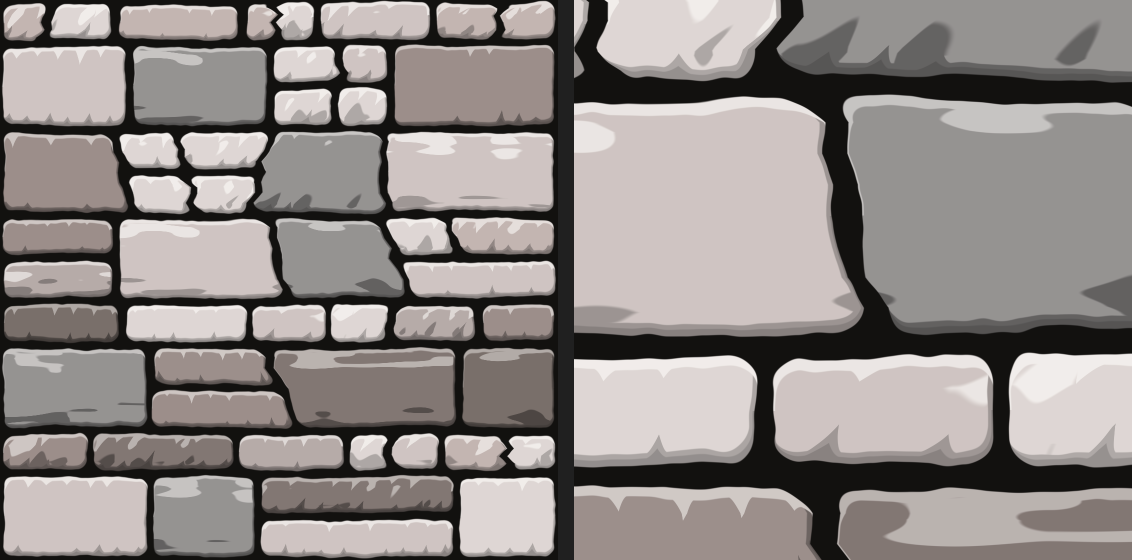
Left, the full canvas; right, a detail of the centre.
Write a Shadertoy shader that draws this texture.

```glsl
// Cartoon dry-stone wall: courses of one or two units are cut into columns,
// some columns are halved, and half stones are often broken by a jagged crack.
// Each stone is a wobbly rounded box with flat tone, lit top and shaded foot.
#define UNITS 13.0
#define HALF_GAP 0.0056
#define GAP_SPREAD 0.0026
#define CORNER 0.016
#define WOBBLE 0.0065
#define JAG 0.020
#define SPIKE_CELL 0.036
#define LIGHT_RIM 0.0062
#define SHADE_RIM 0.0070
#define SEED 3.0

const vec3 MORTAR = vec3(0.070, 0.065, 0.058);
const vec3 CHALK = vec3(0.98, 0.97, 0.96);

float hash(vec2 p) {
    return fract(sin(dot(p, vec2(12.9898, 78.233))) * 43758.5453);
}

float noise(vec2 p) {
    vec2 i = floor(p), f = fract(p);
    f = f * f * (3.0 - 2.0 * f);
    return mix(mix(hash(i), hash(i + vec2(1, 0)), f.x),
               mix(hash(i + vec2(0, 1)), hash(i + vec2(1, 1)), f.x), f.y);
}

// Straight-segment noise for broken edges
float jagged(float y, float seed) {
    float i = floor(y);
    return mix(hash(vec2(i, seed)), hash(vec2(i + 1.0, seed)), fract(y)) - 0.5;
}

// Column boundary; some boundaries of tall courses lean and are chipped
float columnEdge(float i, float n, float row, float y) {
    if (i < 0.5) return 0.0;
    if (i > n - 0.5) return 1.0;
    vec2 key = vec2(i + SEED, row * 3.7);
    float x = (i + 0.6 * (hash(key) - 0.5)) / n;
    if (n < 4.5 && hash(key + 5.3) > 0.6)
        x += (hash(key + 9.1) - 0.5) * 0.9 * y + JAG * 0.8 * jagged(y * 55.0, i + row);
    return x;
}

float stoneDistance(vec2 p, vec2 halfSize) {
    vec2 q = abs(p) - halfSize + CORNER;
    return length(max(q, 0.0)) + min(max(q.x, q.y), 0.0) - CORNER;
}

// Sparse concave drips of random place, width and length
float spikes(float x, float seed, float broad) {
    float i = floor(x / SPIKE_CELL), f = fract(x / SPIKE_CELL);
    float h = hash(vec2(i, seed)), k = hash(vec2(seed, i + 4.0));
    float width = mix(0.09, 0.20, k) * broad;
    float t = max(0.0, 1.0 - abs(f - 0.35 - 0.3 * h) / width);
    return step(0.28, k) * (0.004 + 0.014 * k * h) * broad * t * sqrt(t);
}

vec3 stoneTone(float h) {
    vec3 tones[9] = vec3[9](
        vec3(0.475, 0.435, 0.415), vec3(0.51, 0.465, 0.45),
        vec3(0.585, 0.575, 0.570), vec3(0.61, 0.555, 0.54),
        vec3(0.61, 0.56, 0.545), vec3(0.715, 0.67, 0.66),
        vec3(0.765, 0.71, 0.695), vec3(0.81, 0.77, 0.76),
        vec3(0.87, 0.84, 0.83));
    return tones[int(min(h * 9.0, 8.0))];
}

vec3 wall(vec2 p) {
    float px = 0.7 / iResolution.y;
    vec2 q = clamp(p, 0.0, 1.0);
    q.y = clamp(q.y + 0.006 * (noise(p * 8.0) - 0.5), 0.0005, 0.9995);

    // Course
    float starts[9] = float[9](0.0, 1.0, 3.0, 5.0, 7.0, 8.0, 10.0, 11.0, 13.0);
    float u = (1.0 - q.y) * UNITS, row = 0.0, top = 0.0, bottom = 1.0;
    for (int i = 0; i < 8; i++)
        if (u >= starts[i]) { row = float(i); top = starts[i]; bottom = starts[i + 1]; }
    bool tall = bottom - top > 1.5;
    float n = tall ? 4.0 : 5.0;
    float rowY = q.y - 1.0 + 0.5 * (top + bottom) / UNITS;

    // Column
    float col = 0.0, left = 0.0, right = 1.0;
    for (int i = 0; i < 5; i++) {
        float e = columnEdge(float(i), n, row, rowY);
        if (float(i) < n && q.x >= e) {
            col = float(i);
            left = e;
            right = columnEdge(col + 1.0, n, row, rowY);
        }
    }
    vec2 id = vec2(col + SEED, row * 2.0);

    // Halved columns and cracked pairs
    bool halved = tall && mod(col + row, 3.0) < 0.5;
    if (halved) {
        float middle = 0.5 * (top + bottom);
        if (u < middle) bottom = middle;
        else { top = middle; id.y += 1.0; }
    }
    bool pair = (halved || !tall) && hash(id + 2.7) < 0.52;
    if (pair) {
        float crack = mix(left, right, 0.38 + 0.24 * hash(id + 8.0));
        crack += JAG * jagged(q.y * 75.0, id.x + id.y) + 0.25 * (hash(id) - 0.5) * rowY;
        if (q.x < crack) right = crack;
        else { left = crack; id.x += 20.0; }
    }

    // Outline, each stone shrunk by its own share of mortar
    vec2 centre = vec2(0.5 * (left + right), 1.0 - 0.5 * (top + bottom) / UNITS);
    vec2 halfSize = 0.5 * vec2(right - left, (bottom - top) / UNITS) - HALF_GAP;
    halfSize -= GAP_SPREAD * vec2(hash(id + 31.0), hash(id + 37.0));
    vec2 s = q - centre;
    float rough = WOBBLE * (0.7 * noise(p * 32.0) + 0.3 * noise(p * 90.0) - 0.5);
    float body = stoneDistance(s, halfSize) + rough;

    // Flat tones; cracked stones are mostly pale
    float pick = hash(id + 13.1), seed = hash(id + 6.6) * 40.0;
    if (pair) pick = 0.57 + 0.43 * sqrt(pick);
    vec3 base = stoneTone(pick);
    vec3 light = mix(base, CHALK, mix(0.42, 0.70, pick));
    vec3 shade = base * mix(0.62, 0.79, pick);
    vec3 deep = base * mix(0.54, 0.68, pick);

    // Rims with drips: the outline shifted down and up
    float style = pair ? 0.9 : hash(id + 21.0);
    bool streaked = style > 0.46 && style < 0.76, slanted = style >= 0.76;
    float lean = slanted ? 0.55 : 0.12;
    float broad = slanted || tall && !halved ? 1.6 : 1.0;
    float x = s.x - lean * s.y;
    float drip = streaked ? 0.0 : spikes(x, seed, broad);
    float rise = streaked ? 0.0 : spikes(x + 0.4, seed + 7.0, broad);
    float lit = stoneDistance(s + vec2(-0.001, LIGHT_RIM + drip), halfSize) + rough;
    float foot = stoneDistance(s - vec2(-0.003, SHADE_RIM + rise), halfSize) + rough;
    float heel = stoneDistance(s - vec2(-0.001, 0.0040 + 0.5 * rise), halfSize) + rough;

    // Surface marks: level streaks or slanted chisel strokes
    float depth = halfSize.y - s.y, height = halfSize.y + s.y;
    float grain = noise(vec2(s.x * 17.0, s.y * 85.0) + seed);
    if (slanted) grain = noise(vec2(x * 42.0, s.y * 10.0) + seed);
    float reach = slanted ? 10.0 : 13.0;
    float bias = slanted ? 0.14 : 0.0;
    float onTop = grain - 0.57 - bias - reach * abs(depth - 0.018);
    float onFoot = 0.40 - bias - grain - reach * abs(height - 0.013);
    float marks = streaked || slanted ? 1.0 : 0.0;

    vec3 c = mix(base, shade, marks * smoothstep(-0.02, 0.02, onFoot));
    c = mix(c, light, marks * smoothstep(-0.02, 0.02, onTop));
    c = mix(c, shade, smoothstep(-px, px, foot));
    c = mix(c, deep, smoothstep(-px, px, heel) * step(s.y, 0.0));
    c = mix(c, light, smoothstep(-px, px, lit) * step(0.0, s.y));
    return mix(c, MORTAR, smoothstep(-px, px, body));
}

void mainImage(out vec4 fragColor, in vec2 fragCoord) {
    // Four samples smooth the sharp drips
    vec3 sum = vec3(0.0);
    for (int i = 0; i < 4; i++) {
        vec2 offset = vec2(i % 2, i / 2) * 0.5 - 0.25;
        sum += wall((fragCoord + offset) / iResolution.xy);
    }
    fragColor = vec4(sum * 0.25, 1.0);
}
```
